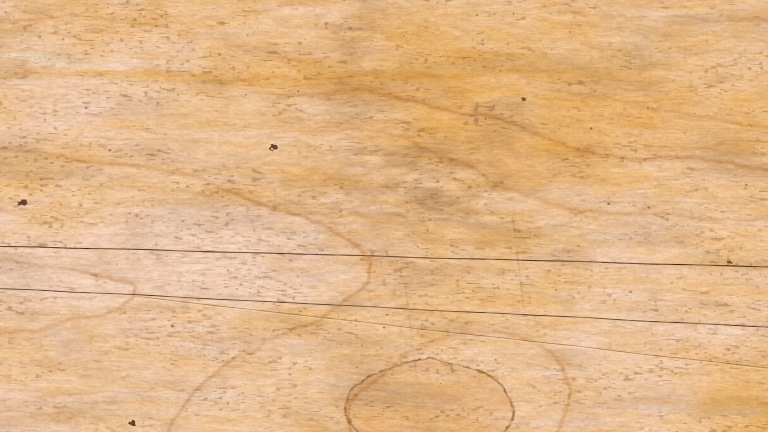
Give the GLSL for this texture, as a Shadertoy shader.

```glsl
// Pale plywood board: honey stains, fine grain, growth rings, a knot and scratches.

float hash(vec2 p) {
    vec3 q = fract(vec3(p.xyx) * 0.1031);
    q += dot(q, q.yzx + 33.33);
    return fract((q.x + q.y) * q.z);
}

float noise(vec2 p) {
    vec2 i = floor(p), f = fract(p);
    f = f * f * (3.0 - 2.0 * f);
    return mix(mix(hash(i), hash(i + vec2(1, 0)), f.x),
               mix(hash(i + vec2(0, 1)), hash(i + vec2(1, 1)), f.x), f.y);
}

float fbm(vec2 p) {
    float sum = 0.0, amp = 0.5;
    for (int i = 0; i < 5; i++) {
        sum += amp * noise(p);
        p = p * 2.03 + 17.1;
        amp *= 0.5;
    }
    return sum / 0.97;
}

// Soft patch of unit height
float blob(vec2 p, vec2 centre, vec2 size) {
    vec2 d = (p - centre) / size;
    return exp(-dot(d, d));
}

// Growth ring along field = 0: a soft edge that fades out on one side
float ring(float field) {
    float slope = length(vec2(dFdx(field), dFdy(field))) * iResolution.y;
    float d = field / max(slope, 0.001);
    return 0.5 * smoothstep(0.008, 0.0, abs(d))
         + 0.35 * exp(-abs(d) * (d > 0.0 ? 45.0 : 150.0));
}

// Straight scratch through (0, height), running in x from start onward
float scratch(vec2 p, float height, float slope, float start, float width) {
    float d = abs(p.y - height - slope * p.x - 0.002 * (noise(p.xx * 6.0) - 0.5));
    return clamp((width - d) * iResolution.y + 0.5, 0.0, 1.0) * smoothstep(start, start + 0.1, p.x);
}

// Scattered dark specks, at most one per cell
float specks(vec2 p, float cell, float chance, float radius) {
    vec2 id = floor(p / cell);
    vec2 centre = (id + 0.2 + 0.6 * vec2(hash(id + 3.7), hash(id + 9.2))) * cell;
    vec2 d = (p - centre) * vec2(0.75, 1.0);
    float r = radius * (0.5 + hash(id + 5.1)) * (0.3 + 1.2 * noise(p * 190.0));
    return clamp((r - length(d)) * iResolution.y * 0.8 + 0.4, 0.0, 1.0) * step(hash(id + 1.3), chance);
}

void mainImage(out vec4 fragColor, in vec2 fragCoord) {
    vec2 p = fragCoord / iResolution.y;
    vec2 warp = vec2(fbm(p * 5.0), fbm(p * 5.0 + 40.0)) - 0.5;
    vec2 ripple = vec2(fbm(p * 22.0 + 5.0), fbm(p * 22.0 + 90.0)) - 0.5;
    vec2 w = p + warp * vec2(0.08, 0.045) + ripple * vec2(0.018, 0.010);
    vec2 g = vec2(p.x, p.y + 0.03 * p.x + 0.012 * warp.y) + ripple * vec2(0.02, 0.004);

    // Broad honey stains, strongest at the upper right
    float tone = 0.03 + 0.17 * p.x + 0.12 * p.y;
    tone += 1.15 * (fbm(g * vec2(2.0, 5.0) + 3.0) - 0.5);
    tone += 0.48 * blob(w, vec2(1.35, 0.66), vec2(0.35, 0.13));
    tone += 0.40 * blob(w, vec2(1.05, 0.86), vec2(0.35, 0.12));
    tone += 0.42 * blob(w, vec2(1.78, 0.06), vec2(0.25, 0.12));
    tone += 0.45 * blob(w, vec2(0.45, 0.825), vec2(0.7, 0.012));
    tone += 0.60 * (fbm(g * vec2(7.0, 50.0)) - 0.5);
    tone += 0.50 * (fbm(g * vec2(14.0, 30.0) + 31.0) - 0.5);
    vec3 col = mix(vec3(0.94, 0.80, 0.685), vec3(0.905, 0.675, 0.36), clamp(tone, -0.08, 1.2));

    // Pale streak and sooty patches broken up by the grain
    col = mix(col, vec3(0.96, 0.87, 0.76), 0.9 * blob(w, vec2(0.08, 0.865 - 0.15 * (p.x - 0.08)), vec2(0.14, 0.012)));
    float soot = blob(w, vec2(0.93, 0.56), vec2(0.26, 0.14)) + 0.8 * blob(w, vec2(0.82, 0.93), vec2(0.1, 0.14));
    soot *= smoothstep(0.25, 0.8, fbm(g * vec2(22.0, 70.0) + 8.0));
    col *= 1.0 - soot * vec3(0.13, 0.17, 0.22);
    float mottle = smoothstep(0.40, 0.78, fbm(g * vec2(6.0, 18.0) + 70.0));
    col *= 1.0 - mottle * vec3(0.07, 0.08, 0.09);

    // Fine fibres in three lengths, thin sinuous grain lines and tiny pores
    float fibre = 0.7 * noise(g * vec2(10.0, 130.0)) + 1.2 * noise(g * vec2(35.0, 215.0) + 7.0)
                + 1.5 * noise(g * vec2(95.0, 285.0) + 13.0) - 1.7;
    float strand = 1.0 - abs(2.0 * noise(g * vec2(7.0, 75.0) + 51.0) - 1.0);
    strand = smoothstep(0.80, 1.0, strand) * noise(g * vec2(12.0, 30.0) + 77.0);
    float pore = smoothstep(0.60, 1.0, noise(g * vec2(85.0, 250.0) + 21.0));
    pore *= smoothstep(0.3, 0.7, fbm(g * vec2(9.0, 28.0) + 60.0));
    col *= 1.0 + fibre * vec3(0.040, 0.053, 0.074);
    col *= 1.0 - strand * vec3(0.05, 0.075, 0.11);
    col *= 1.0 - pore * vec3(0.17, 0.21, 0.26);
    col *= 1.0 + 0.05 * (noise(p * 290.0) - 0.5);

    // Long rings that step down to the right
    float rings = ring(w.y - 0.79 + 0.17 * smoothstep(0.8, 1.55, w.x)) * smoothstep(0.3, 0.9, p.x);
    rings += 0.7 * ring(w.y - 0.70 + 0.20 * smoothstep(0.8, 1.4, w.x)) * smoothstep(0.6, 0.95, p.x);
    rings += 0.5 * ring(w.y - 0.96 + 0.12 * smoothstep(0.2, 0.9, w.x)) * smoothstep(0.9, 0.5, p.x);
    rings += 0.5 * ring(w.y - 0.78 + 0.15 * (w.x - 1.3)) * smoothstep(1.2, 1.4, p.x);
    rings += 0.5 * ring(w.y - 0.97 + 0.05 * (w.x - 1.3)) * smoothstep(1.2, 1.4, p.x);

    // Arched rings opening to the left, and one around the knot
    float dy = w.y - 0.38;
    float arch = 10.5 * dy * dy;
    rings += 0.85 * ring(w.x - 0.87 + (dy > 0.0 ? arch : 0.47 * (1.0 - exp(-arch / 0.42))));
    dy = w.y - 0.33;
    rings += 0.75 * ring(w.x - 0.33 + dy * dy * (dy > 0.0 ? 50.0 : 28.0));
    vec2 k = w - vec2(1.07, 0.04);
    k.y -= 0.18 * k.x;
    rings += 0.75 * ring(length(k / vec2(0.26, 0.19)) - 1.0);
    rings *= 0.65 + 0.5 * smoothstep(0.25, 0.7, fbm(p * 9.0 + 11.0));
    col *= 1.0 - clamp(rings, 0.0, 1.0) * vec3(0.13, 0.22, 0.35);

    // Knot with a crumbly dark rim
    vec2 q = (p + warp * 0.015 + ripple * 0.02 - vec2(0.995, 0.05)) / vec2(0.194, 0.118);
    float rim = (length(q) - 1.0) * 0.14 + 0.003 * (noise(p * 170.0) - 0.5);
    col *= 1.0 - smoothstep(0.004, -0.004, rim) * vec3(0.03, 0.06, 0.11);
    float crumble = 0.25 + 0.75 * noise(p * 95.0 + 4.0);
    col = mix(col, vec3(0.48, 0.31, 0.16), 0.8 * crumble * smoothstep(0.0045, 0.0, abs(rim)));

    // Scratches: two dark, two shallow with a lit edge, two faint upright ones
    vec3 dark = vec3(0.25, 0.14, 0.06);
    float worn = 0.55 + 0.45 * noise(p * vec2(60.0, 1.0));
    col = mix(col, vec3(0.97, 0.86, 0.70), 0.5 * scratch(p, 0.346, -0.113, 0.28, 0.0010));
    col = mix(col, vec3(0.97, 0.85, 0.69), 0.5 * scratch(p, 0.437, -0.077, 0.85, 0.0006));
    col = mix(col, vec3(0.52, 0.33, 0.16), 0.8 * worn * scratch(p, 0.349, -0.113, 0.28, 0.0008));
    col = mix(col, dark, worn * scratch(p, 0.4306, -0.0273, -0.2, 0.0012));
    col = mix(col, dark, worn * scratch(p, 0.333, -0.0508, -0.2, 0.0010));
    for (int i = 0; i < 2; i++) {
        vec2 s = p - vec2(0.95 + 0.25 * float(i), 0.24 + 0.15 * float(i));
        float mark = smoothstep(0.004, 0.001, abs(s.x + 0.12 * s.y)) * smoothstep(0.13, 0.08, abs(s.y));
        col *= 1.0 - 0.11 * mark * noise(p * vec2(8.0, 50.0));
    }

    // Dirt specks, from small and many to large and few
    float dirt = 0.5 * specks(p, 0.045, 0.07, 0.0016);
    dirt = max(dirt, 0.65 * specks(p + 0.31, 0.13, 0.09, 0.0036));
    dirt = max(dirt, 0.8 * specks(p + 0.17, 0.31, 0.18, 0.0070));
    col = mix(col, vec3(0.26, 0.16, 0.08), dirt);

    fragColor = vec4(clamp(col, 0.0, 1.0), 1.0);
}
```
